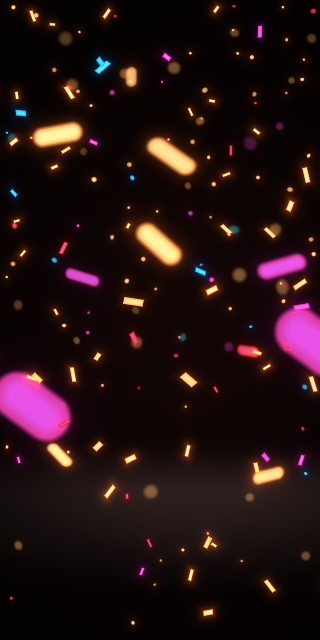
Reproduce this background procedurally as a WebGL 1 fragment shader.

```glsl
precision highp float;
// Glowing confetti and soft bokeh falling through a dark hall above a hazy floor.
uniform vec2 u_resolution;

#define GOLD vec3(1.0, 0.80, 0.48)
#define MAGENTA vec3(0.84, 0.24, 0.84)
#define CRIMSON vec3(0.76, 0.15, 0.29)
#define CYAN vec3(0.14, 0.78, 0.98)
#define WARM_AIR vec3(0.062, 0.018, 0.018)
#define FLOOR_HAZE vec3(0.130, 0.108, 0.104)
#define GIANT_SIZE vec2(0.130, 0.073)
#define GIANT_ANGLE -0.63
#define SEED 23.0

vec3 hash3(vec2 cell) {
  vec3 h = fract(cell.xyx * vec3(0.1031, 0.1030, 0.0973));
  h += dot(h, h.yxz + 33.33);
  return fract((h.xxy + h.yzz) * h.zyx);
}

vec2 rotate(vec2 v, float angle) {
  float c = cos(angle), s = sin(angle);
  return vec2(c * v.x + s * v.y, c * v.y - s * v.x);
}

float roundedBox(vec2 v, vec2 halfSize, float radius) {
  vec2 e = abs(v) - halfSize + radius;
  return length(max(e, 0.0)) + min(max(e.x, e.y), 0.0) - radius;
}

vec3 pickTint(float h) {
  vec3 tint = mix(GOLD, MAGENTA, step(0.60, h));
  tint = mix(tint, CRIMSON, step(0.75, h));
  return mix(tint, CYAN, step(0.89, h));
}

// One piece: a deep-coloured halo first, then a body that is hotter at its core.
// Roundness and blur are fractions of the half thickness.
void drawPiece(inout vec3 color, vec2 v, vec2 halfSize, float roundness,
               float blur, vec3 tint, float opacity, float halo) {
  float d = roundedBox(v, halfSize, roundness * halfSize.y);
  float edge = max(blur * halfSize.y, 0.6 / u_resolution.x);
  float cover = 1.0 - smoothstep(-edge, edge, d);
  float core = smoothstep(0.0, 0.7, -d / halfSize.y);
  vec3 body = mix(tint * vec3(1.0, 0.85, 0.72), tint, core) + 0.35 * halo * (0.4 + core);
  vec3 ember = tint * tint * tint * vec3(1.0, 0.75, 0.9);
  color += ember * halo * exp(-max(d, 0.0) / (0.3 * halfSize.y + 0.009));
  color = mix(color, body, cover * opacity);
}

// A jittered grid of pieces, thinning out towards the floor.
void scatter(inout vec3 color, vec2 p, float cells, float density, vec2 halfSize,
             float roundness, float blur, float opacity, float halo) {
  vec2 home = floor(p * cells);
  for (int j = -1; j <= 1; j++) {
    for (int i = -1; i <= 1; i++) {
      vec2 cell = home + vec2(float(i), float(j));
      vec3 place = hash3(cell + SEED + cells * 7.3);
      vec3 look = hash3(cell + SEED + cells * 11.9 + 51.7);
      vec2 center = (cell + 0.15 + 0.7 * place.xy) / cells;
      if (place.z < density * smoothstep(-0.2, 0.9, center.y)) {
        vec2 v = rotate(p - center, look.x * 3.1416);
        v.x += v.y * (look.z - 0.5) * 0.5;
        float size = mix(0.6, 1.4, look.y * look.y);
        // Round pieces stay round, long ones vary in length
        float slender = step(1.5, halfSize.x / halfSize.y);
        float stretch = mix(1.0, mix(0.65, 1.4, place.x), slender);
        float strength = mix(0.6, 1.0, place.y);
        drawPiece(color, v, halfSize * size * vec2(stretch, 1.0), roundness, blur,
                  pickTint(look.z), min(opacity * strength, 1.0), halo * strength);
      }
    }
  }
}

vec3 backdrop(vec2 p) {
  vec2 g = (p - vec2(0.6, 0.95)) / vec2(0.70, 0.80);
  vec3 color = vec3(0.004, 0.001, 0.001) + WARM_AIR * exp(-dot(g, g));
  float band = smoothstep(0.12, 0.47, p.y) * (1.0 - smoothstep(0.45, 0.63, p.y));
  float across = (p.x - 0.62) / 0.65;
  return color + FLOOR_HAZE * band * exp(-across * across);
}

void main() {
  vec2 p = gl_FragCoord.xy / u_resolution.x;
  vec3 color = backdrop(p);

  // Faint out-of-focus discs, then fine dust
  scatter(color, p, 6.0, 0.42, vec2(0.0165), 1.0, 0.40, 0.40, 0.03);
  scatter(color, p, 13.0, 0.32, vec2(0.0062), 1.0, 0.35, 1.1, 0.16);

  // Two giant blurred streamers at the sides
  for (int i = 0; i < 2; i++) {
    vec2 center = vec2(0.10, 0.73) + float(i) * vec2(0.88, 0.20);
    drawPiece(color, rotate(p - center, GIANT_ANGLE), GIANT_SIZE, 1.0, 0.16,
              MAGENTA, 0.97, 0.18);
  }

  // Soft capsules, then crisp paper pieces
  scatter(color, p, 3.0, 0.78, vec2(0.068, 0.027), 1.0, 0.30, 1.15, 0.34);
  scatter(color, p, 8.0, 0.48, vec2(0.0165, 0.0062), 0.12, 0.12, 1.7, 0.42);
  scatter(color, p, 4.0, 0.55, vec2(0.027, 0.0115), 0.10, 0.08, 1.7, 0.32);

  gl_FragColor = vec4(min(color, 1.0), 1.0);
}
```
